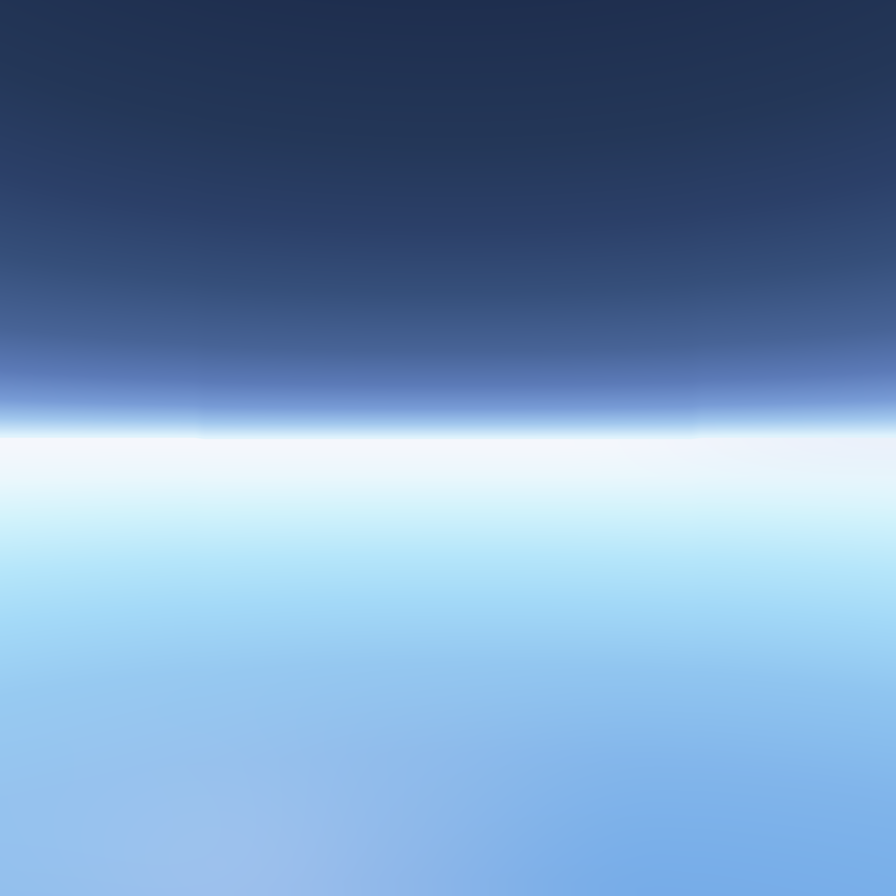
Write a WebGL 1 fragment shader that draws this texture.

```glsl
precision highp float;
uniform vec2 u_resolution;

// Linear 0..1 progress between two heights
float span(float a, float b, float t) {
  return clamp((t - a) / (b - a), 0.0, 1.0);
}

// Dark upper air, brightening sharply towards the horizon
vec3 skyColor(float height) {
  vec3 c = vec3(0.87, 0.95, 0.99);
  c = mix(c, vec3(0.63, 0.78, 0.93), span(0.002, 0.017, height));
  c = mix(c, vec3(0.47, 0.61, 0.84), span(0.017, 0.034, height));
  c = mix(c, vec3(0.36, 0.48, 0.72), span(0.034, 0.060, height));
  c = mix(c, vec3(0.28, 0.39, 0.59), span(0.060, 0.098, height));
  c = mix(c, vec3(0.21, 0.31, 0.48), span(0.098, 0.163, height));
  c = mix(c, vec3(0.17, 0.25, 0.41), span(0.163, 0.235, height));
  c = mix(c, vec3(0.14, 0.215, 0.345), span(0.235, 0.330, height));
  return mix(c, vec3(0.118, 0.180, 0.306), span(0.330, 0.490, height));
}

// White haze sinking through cyan into soft blue
vec3 hazeColor(float depth) {
  vec3 c = vec3(0.96, 0.97, 0.99);
  c = mix(c, vec3(0.92, 0.97, 0.99), span(0.008, 0.040, depth));
  c = mix(c, vec3(0.82, 0.95, 0.985), span(0.040, 0.080, depth));
  c = mix(c, vec3(0.71, 0.90, 0.98), span(0.080, 0.130, depth));
  c = mix(c, vec3(0.64, 0.85, 0.97), span(0.130, 0.180, depth));
  c = mix(c, vec3(0.58, 0.78, 0.94), span(0.180, 0.250, depth));
  c = mix(c, vec3(0.55, 0.73, 0.92), span(0.250, 0.350, depth));
  return mix(c, vec3(0.52, 0.70, 0.91), span(0.350, 0.490, depth));
}

void main() {
  vec2 uv = gl_FragCoord.xy / u_resolution;
  float pixel = 1.0 / u_resolution.y;
  float side = 2.0 * uv.x - 1.0;
  float bow = side * side;

  // Horizon dips very slightly across its middle
  float horizon = 0.5115 - 0.0015 * (1.0 - smoothstep(0.54, 0.57, abs(side)));
  float height = uv.y - horizon;
  float depth = max(-height, 0.0);

  // Both gradients curve gently towards the sides
  vec3 sky = skyColor(max(height, 0.0) * (1.0 - 0.20 * bow));
  vec3 haze = hazeColor(depth * (1.0 - 0.13 * bow));

  // Lower tints: lilac bloom on the left, deeper blue on the right
  float low = smoothstep(0.15, 0.49, depth);
  vec2 bloom = (uv - vec2(0.28, 0.0)) / vec2(0.20, 0.16);
  haze += vec3(0.075, 0.035, 0.010) * exp(-dot(bloom, bloom));
  haze += vec3(0.035, 0.035, 0.015) * low * smoothstep(0.5, 0.0, uv.x);
  haze -= vec3(0.055, 0.025, 0.0) * low * smoothstep(0.45, 0.75, uv.x);
  haze -= vec3(0.040, 0.025, 0.008) * smoothstep(0.6, 1.0, uv.x)
    * (1.0 - smoothstep(0.0, 0.08, depth));

  gl_FragColor = vec4(mix(haze, sky, smoothstep(-pixel, pixel, height)), 1.0);
}
```
